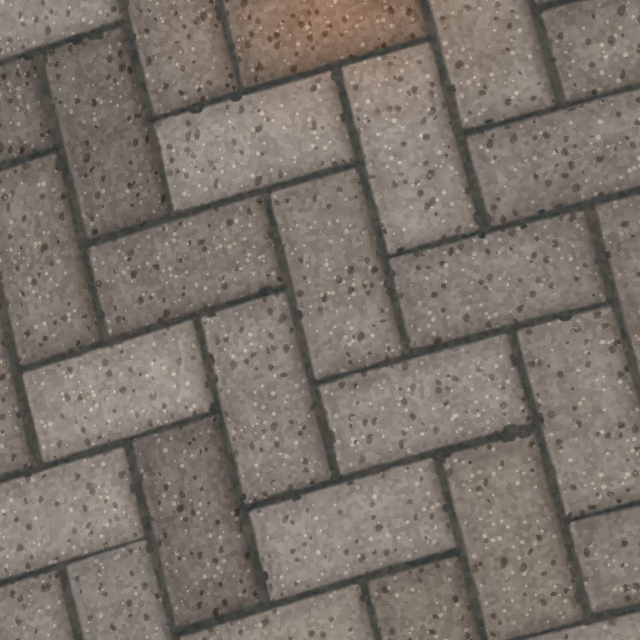
Write a three.js fragment shader that draws this texture.

```glsl
// Worn concrete pavers laid in a tilted herringbone of 2:1 bricks.
// A skewed grid is grouped into bricks by its diagonal index; each brick gets a
// rounded box distance, its own tone, sine mottling and cellular pits and grains.

varying vec2 vUv;

#define ANCHOR vec2(0.489, 0.400)      // a joint corner on the canvas
#define AXIS_U vec2(0.1495, 0.0430)    // one brick width, rightwards
#define AXIS_V vec2(-0.0381, 0.1517)   // one brick width, upwards
#define SPREAD 0.11                    // bricks widen slightly to the right
#define JOINT 0.042                    // half joint, in brick widths
#define CORNER 0.035
#define TONE_RANGE 0.13
#define COOL_BRICK vec3(0.492, 0.458, 0.433)
#define TAN_BRICK vec3(0.555, 0.510, 0.466)
#define RUST vec3(0.100, 0.020, -0.025)
#define JOINT_DARK vec3(0.215, 0.228, 0.222)
#define JOINT_GRIT vec3(0.330, 0.308, 0.280)

float hash(vec2 p) {
  p = fract(p * vec2(0.1031, 0.1137) + 0.371);
  p += dot(p, p.yx + 33.33);
  return fract((p.x + p.y) * p.x * 17.31);
}

vec2 hash2(vec2 p) {
  return vec2(hash(p + 11.7), hash(p * 1.3 + 47.2));
}

// Layered, warped sines, roughly -1 to 1
float mottle(vec2 p) {
  float sum = 0.0, amp = 0.55;
  for (int i = 0; i < 5; i++) {
    p = mat2(0.8, 0.6, -0.6, 0.8) * p * 1.85 + 1.7;
    p += 0.7 * sin(p.yx * 1.3 + 0.6);
    sum += amp * sin(p.x) * sin(p.y);
    amp *= 0.68;
  }
  return sum;
}

// Cellular noise: distance to the nearest point, and that point's random value
vec2 cells(vec2 p) {
  vec2 base = floor(p), best = vec2(9.0, 0.0);
  for (int j = -1; j <= 1; j++) {
    for (int i = -1; i <= 1; i++) {
      vec2 id = base + vec2(float(i), float(j));
      float dist = length(id + 0.15 + 0.7 * hash2(id) - p);
      if (dist < best.x) best = vec2(dist, hash(id + 83.1));
    }
  }
  return best;
}

// Round specks in the share of cells given by amount, of varied radius
float specks(vec2 p, float amount, float radius) {
  vec2 c = cells(p);
  float size = radius * (1.0 - 0.6 * c.y / amount);
  return step(c.y, amount) * (1.0 - smoothstep(size * 0.45, size * 1.1, c.x));
}

float roundBox(vec2 p, vec2 halfSize) {
  vec2 q = abs(p) - halfSize + CORNER;
  return length(max(q, 0.0)) + min(max(q.x, q.y), 0.0) - CORNER;
}

// Canvas position to grid units along the two brick directions
vec2 toGrid(vec2 uv) {
  vec2 d = uv - ANCHOR;
  d.x -= SPREAD * d.x * d.x;
  float area = AXIS_U.x * AXIS_V.y - AXIS_U.y * AXIS_V.x;
  return vec2(d.x * AXIS_V.y - d.y * AXIS_V.x, d.y * AXIS_U.x - d.x * AXIS_U.y) / area;
}

void main() {
  vec2 g = toGrid(vUv);

  // Herringbone: four diagonals give upright (0, 3) and lying (1, 2) halves
  vec2 cell = floor(g);
  float k = mod(cell.x - cell.y, 4.0);
  bool upright = k < 0.5 || k > 2.5;
  vec2 origin = cell - vec2(k > 1.5 && k < 2.5, k > 2.5);
  vec2 halfSize = upright ? vec2(0.5, 1.0) : vec2(1.0, 0.5);

  // Brick outline, slightly shifted, turned and chipped
  vec2 rnd = hash2(origin + 5.3);
  vec2 p = g - origin - halfSize + (rnd - 0.5) * 0.03;
  p += (rnd.x - 0.5) * 0.035 * vec2(-p.y, p.x);
  float fine = mottle(g * 3.1 + 4.0);
  float chips = specks(g * 5.0 + 2.0, 0.16, 0.42);
  float d = roundBox(p, halfSize - JOINT * vec2(1.15, 0.9));
  d += 0.014 * fine + 0.045 * chips * smoothstep(-0.10, 0.0, d);

  // Brick face: tone, blotches, gritty grain, pits and pale stones
  float tone = hash(origin + 21.9);
  float blotch = mottle(g * 0.75 + origin * 3.7);
  vec3 face = mix(COOL_BRICK, TAN_BRICK, clamp(0.2 + 0.45 * vUv.x + 0.5 * (rnd.y - 0.5), 0.0, 1.0));
  face += TONE_RANGE * (tone - 0.5) + 0.030 * blotch + 0.030 * fine;
  vec2 rust = (vUv - vec2(0.52, 0.98)) / vec2(0.17, 0.11);
  face += RUST * exp(-dot(rust, rust));
  face += 0.085 * (cells(g * 21.0).y - 0.5);
  face -= 0.15 * specks(g * vec2(9.0, 8.0) + 0.25 * fine, 0.26, 0.42);
  face += vec3(0.15, 0.145, 0.135) * specks(g * 15.0 + 7.0, 0.14, 0.46);

  // Worn rim: dirt near the joint, light on left and top, shade on the rest
  vec2 q = abs(p) - halfSize;
  vec2 side = q.x > q.y ? vec2(sign(p.x), 0.0) : vec2(0.0, sign(p.y));
  float rim = smoothstep(-0.10, -0.01, d);
  face *= 1.0 - 0.13 * smoothstep(-0.22, 0.0, d + 0.04 * blotch);
  face += 0.055 * rim * dot(side, vec2(-0.9, 0.5));

  // Joint: gritty in the upright gaps, dark and cool in the lying ones
  float grit = clamp(0.25 + 0.35 * abs(side.x) + 0.45 * fine, 0.0, 1.0);
  vec3 joint = mix(JOINT_DARK, JOINT_GRIT, grit);
  joint += 0.06 * (cells(g * 18.0 + 3.0).y - 0.5);

  gl_FragColor = vec4(mix(face, joint, smoothstep(-0.022, 0.026, d)), 1.0);
}
```
